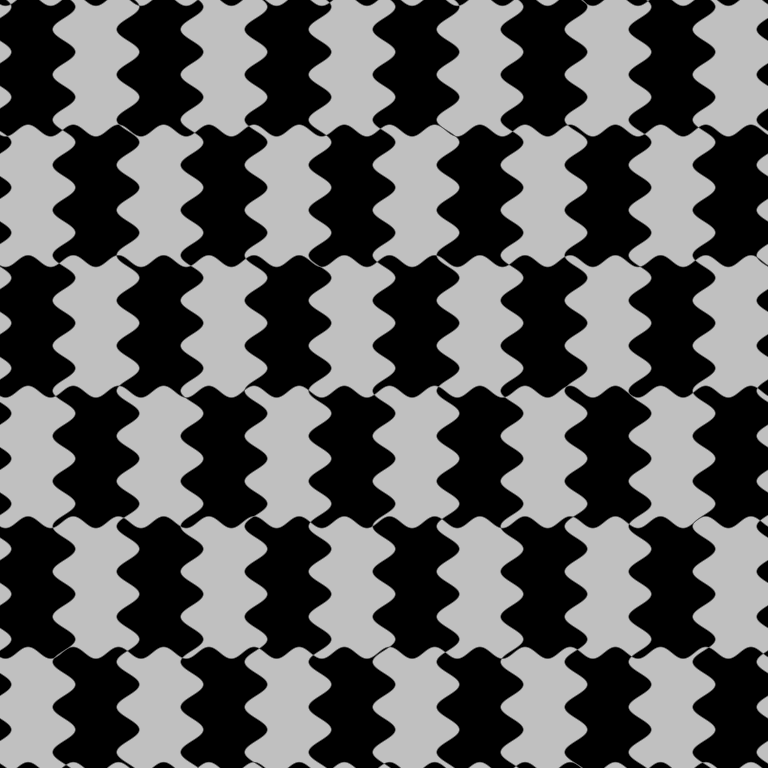
A WebGL 1 fragment shader for this pattern:

```glsl
precision highp float;
// A two-tone checkerboard of tall cells whose edges are bent by sine ripples.
// Each axis is displaced by a wave running along the other one and wrapped,
// then the two alternating stripe fields are multiplied into a checker.

uniform vec2 u_resolution;

#define CELL_WIDTH (1.0 / 12.0)
#define CELL_HEIGHT 0.17
#define RIPPLES 17.0
#define SIDE_AMPLITUDE 0.0147
#define SIDE_PHASE 0.151
#define TOP_AMPLITUDE 0.0076
#define TOP_PHASE 0.122
#define EDGE_SOFTNESS 0.001
#define DARK vec3(0.0)
#define LIGHT vec3(0.753)

const float TAU = 6.2831853;

// Ripple offset (x) and its slope (y) at position t
vec2 ripple(float t, float amplitude, float phase) {
  float angle = TAU * (RIPPLES * t - phase);
  return amplitude * vec2(cos(angle), -TAU * RIPPLES * sin(angle));
}

// Signed distance to the nearest stripe edge: positive in even stripes.
// The coordinate wraps at 1, where the last stripe may be cut short.
float stripes(float t, float pitch) {
  t = fract(t);
  float index = floor(t / pitch + 0.0001);
  float start = index * pitch;
  float end = min(start + pitch, 1.0);
  float dist = max(min(t - start, end - t), 0.0);
  return dist * (1.0 - 2.0 * mod(index, 2.0));
}

// Edge ramp from -1 to 1, corrected for the slant of the rippled edge
float softSign(float dist, float slope, float halfWidth) {
  return clamp(dist / (halfWidth * sqrt(1.0 + slope * slope)), -1.0, 1.0);
}

void main() {
  vec2 p = gl_FragCoord.xy / u_resolution;
  p.y = 1.0 - p.y; // rows are counted from the top

  // Bend the columns along y and the rows along x
  vec2 side = ripple(p.y, SIDE_AMPLITUDE, SIDE_PHASE);
  vec2 top = ripple(p.x, TOP_AMPLITUDE, TOP_PHASE);
  float column = stripes(p.x - side.x, CELL_WIDTH);
  float row = stripes(p.y - top.x, CELL_HEIGHT);

  // Combine the stripes: the first cell at the upper left is dark
  float halfWidth = max(EDGE_SOFTNESS, 0.5 / min(u_resolution.x, u_resolution.y));
  float checker = softSign(column, side.y, halfWidth) * softSign(row, top.y, halfWidth);
  gl_FragColor = vec4(mix(LIGHT, DARK, 0.5 + 0.5 * checker), 1.0);
}
```
